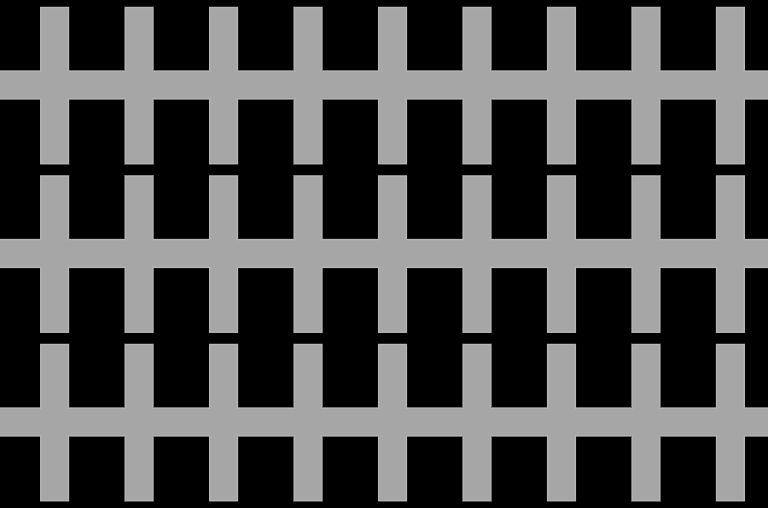
Reproduce this pattern procedurally as a Shadertoy shader.

```glsl
// Rows of grey posts crossed by continuous rails on black, like a plain lattice.
// Space is folded into one cell; the union of a box (post) and a band (rail)
// gives a signed distance that drives the fill and a faint lighter rim.

// All lengths are fractions of the canvas height.
const vec2  PITCH          = vec2(0.1663, 0.3317);  // spacing of posts and rails
const vec2  CROSSING       = vec2(0.1075, 0.5010);  // centre of one crossing
const vec2  POST_HALF_SIZE = vec2(0.0287, 0.1552);
const float POST_DROP      = 0.0012;                // post centre below rail centre
const float RAIL_HALF      = 0.0288;
const float RIM_WIDTH      = 0.0028;

const vec3 BACKGROUND = vec3(0.0);
const vec3 BAR_GREY   = vec3(0.65);
const vec3 RIM_GREY   = vec3(0.71);

float boxDistance(vec2 p, vec2 halfSize) {
    vec2 q = abs(p) - halfSize;
    return length(max(q, 0.0)) + min(max(q.x, q.y), 0.0);
}

// Fold the plane into a cell centred on the nearest crossing.
vec2 repeatCell(vec2 p) {
    return (fract((p - CROSSING) / PITCH + 0.5) - 0.5) * PITCH;
}

float latticeDistance(vec2 p) {
    // The post folds about its own centre, slightly below the rail.
    float post = boxDistance(repeatCell(p + vec2(0.0, POST_DROP)), POST_HALF_SIZE);
    float rail = abs(repeatCell(p).y) - RAIL_HALF;
    return min(post, rail);
}

// Antialiased coverage of the region where d is negative.
float coverage(float d, float pixel) {
    return clamp(0.5 - d / pixel, 0.0, 1.0);
}

void mainImage(out vec4 fragColor, in vec2 fragCoord) {
    float pixel = 1.0 / iResolution.y;
    float d = latticeDistance(fragCoord * pixel);

    // Flat grey bars with a thin brighter border just inside the edge.
    float core = coverage(d + RIM_WIDTH, pixel);
    vec3 bar = mix(RIM_GREY, BAR_GREY, core);

    fragColor = vec4(mix(BACKGROUND, bar, coverage(d, pixel)), 1.0);
}
```
